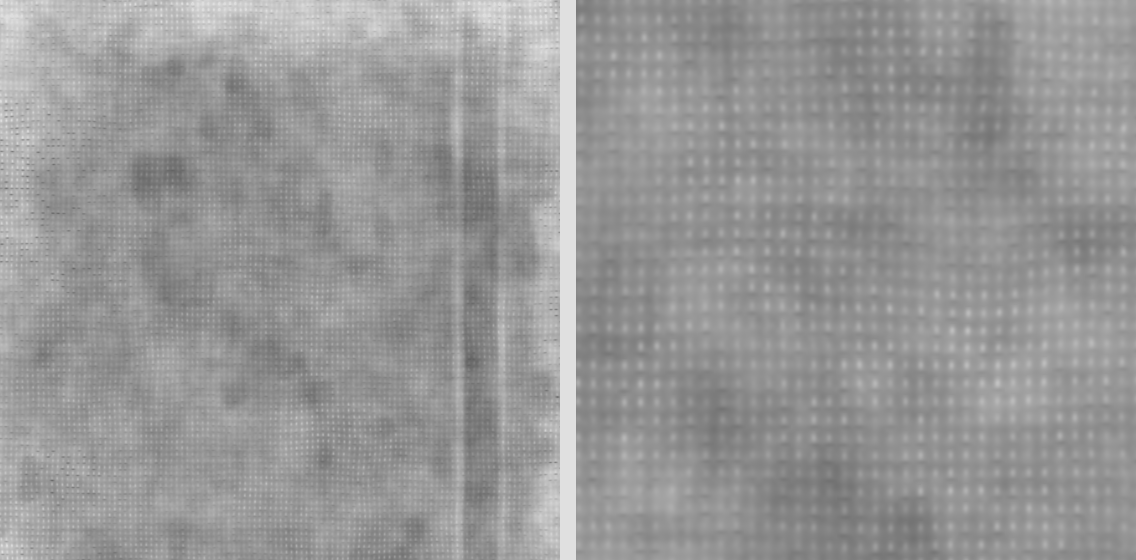
Left: the whole. Right: its middle third, enlarged.
This texture is drawn by a three.js fragment shader. Its source:

```glsl
varying vec2 vUv;

float hash(vec2 p) {
  vec3 q = fract(vec3(p.xyx) * 0.1031);
  q += dot(q, q.yzx + 33.33);
  return fract((q.x + q.y) * q.z);
}

float noise(vec2 p) {
  vec2 i = floor(p);
  vec2 f = fract(p);
  f = f * f * (3.0 - 2.0 * f);
  return mix(mix(hash(i), hash(i + vec2(1.0, 0.0)), f.x),
             mix(hash(i + vec2(0.0, 1.0)), hash(i + 1.0), f.x), f.y);
}

float fbm(vec2 p) {
  float sum = 0.0;
  float weight = 0.5;
  for (int i = 0; i < 4; i++) {
    sum += weight * noise(p);
    p = p * 2.03 + 17.3;
    weight *= 0.55;
  }
  return sum / 1.01;
}

// Soft vertical band centred on x
float band(float x, float centre, float width) {
  float d = (x - centre) / width;
  return exp(-d * d);
}

// Worn pale margins around a darker middle
float margins(vec2 uv) {
  vec2 p = uv + 0.16 * (vec2(fbm(uv * 7.0), fbm(uv * 7.0 + 40.0)) - 0.5);
  float top = smoothstep(0.84, 1.0, p.y);
  float topLeft = smoothstep(0.36, 0.0, length((p - vec2(0.0, 1.0)) * vec2(1.0, 0.85)));
  float topRight = smoothstep(0.27, 0.06, length(p - vec2(0.97, 1.0)));
  float left = 0.6 * smoothstep(0.1, -0.01, p.x);
  float right = 0.75 * smoothstep(0.94, 1.0, p.x);
  float lowLeft = 0.4 * smoothstep(0.32, 0.0, length(p - vec2(0.0, 0.14)));
  float worn = max(max(top, topLeft), max(topRight, left));
  return max(worn, max(right, lowLeft));
}

void main() {
  vec2 uv = vUv;
  float pale = margins(uv);

  // Cloudy patches and short smears along both thread directions
  float clouds = fbm(uv * vec2(10.0, 9.0) + 5.0) - 0.5;
  float blotches = fbm(uv * vec2(24.0, 21.0) + 60.0) - 0.5;
  float across = noise(uv * vec2(22.0, 95.0)) - 0.5;
  float upward = noise(uv * vec2(85.0, 16.0) + 31.0) - 0.5;
  float tone = 0.578 + 0.215 * pale + 0.17 * clouds + 0.13 * blotches;
  tone += (0.035 + 0.03 * pale) * across + 0.03 * upward;

  // Isolated dark stains
  float stain = smoothstep(0.68, 0.9, noise(uv * vec2(19.0, 17.0) + 90.0));
  tone -= 0.055 * stain;

  // Pale creases on the right with a dark strip between them
  float wobble = 0.006 * (noise(vec2(uv.y * 9.0, 3.0)) - 0.5);
  float x = uv.x + wobble;
  float fade = 0.35 + 0.65 * noise(vec2(uv.y * 11.0, 8.0));
  tone += fade * (0.12 * band(x, 0.818, 0.009) + 0.09 * band(x, 0.897, 0.008));
  float strip = smoothstep(0.823, 0.834, x) * smoothstep(0.897, 0.88, x);
  tone -= 0.075 * strip * smoothstep(0.8, 0.74, uv.y)
        * smoothstep(0.2, 0.6, noise(vec2(uv.x * 12.0, uv.y * 13.0 + 4.0)));

  // Weave of light knots and dark gaps, uneven in strength
  vec2 grid = uv * vec2(108.0, 92.0);
  grid += 0.5 * vec2(noise(uv * 14.0), noise(uv * 14.0 + 20.0));
  vec2 cell = floor(grid);
  vec2 local = fract(grid) - 0.5;
  float chance = hash(cell);
  float patchy = smoothstep(0.25, 0.75, fbm(uv * 9.0 + 70.0));
  vec2 knotShape = (local - vec2(0.0, 0.14)) / vec2(0.2, 0.25);
  float knot = exp(-dot(knotShape, knotShape));
  tone += knot * (0.02 + 0.085 * patchy) * (0.35 + 0.9 * chance);

  vec2 gapShape = (local - vec2(0.12 * (chance - 0.5), -0.26)) / vec2(0.34, 0.14);
  float gap = exp(-dot(gapShape, gapShape));
  float torn = smoothstep(0.4, 1.0, hash(cell + 51.0));
  float edgeWear = max(smoothstep(0.32, 0.0, uv.x), smoothstep(0.95, 1.0, uv.x));
  float rough = smoothstep(0.3, 0.7, noise(uv * vec2(9.0, 18.0) + 12.0));
  tone -= gap * torn * (0.05 + 0.15 * edgeWear * rough + 0.05 * pale);

  // Continuous thread ribs
  tone += 0.010 * cos(6.2832 * local.x) + 0.010 * cos(6.2832 * local.y);

  // Fine fibre grain
  tone += 0.025 * (noise(uv * 260.0) - 0.5);

  gl_FragColor = vec4(vec3(clamp(tone, 0.38, 0.87)), 1.0);
}
```
